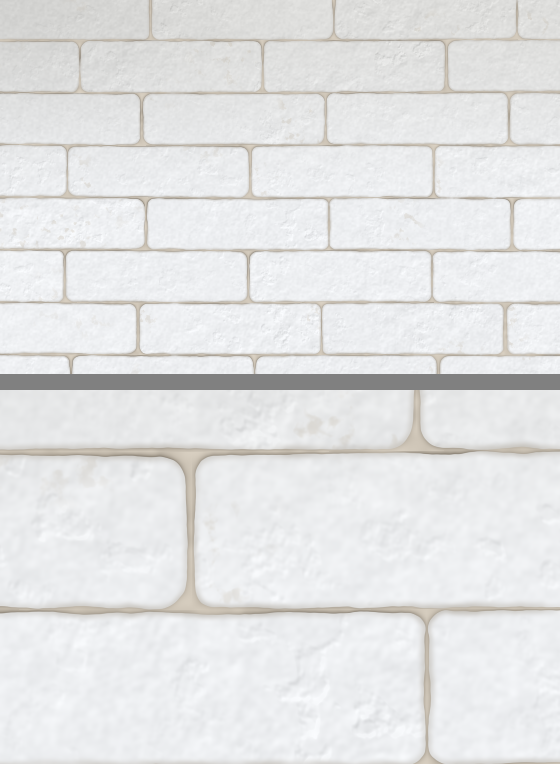
Top: the whole. Bottom: its middle third, enlarged.
Reproduce this texture procedurally as a WebGL 2 fragment shader.

```glsl
#version 300 es
precision highp float;

uniform vec2 u_resolution;
out vec4 outColor;

// Layout, in units of the canvas height
const vec2 PITCH = vec2(0.4905, 0.1403);
const float FIRST_JOINT_Y = 0.0508;
const float ROW_START[8] = float[8](0.191, 0.369, 0.174, 0.389, 0.180, 0.379, 0.213, 0.402);
const float BRICK_JITTER = 0.004;
const vec2 HALF_GAP = vec2(0.0032, 0.0024);
const float CORNER = 0.023;
const float EDGE_WOBBLE = 0.006;

// Surface
const float BUMP_SCALE = 24.0;
const float BUMP_STRENGTH = 0.36;
const float GRAIN = 0.030;
const vec2 LIGHT_STEP = vec2(-0.0018, 0.0030);
const float EDGE_WIDTH = 0.009;

// Colours
const vec3 PAINT_LOW = vec3(0.932, 0.939, 0.948);
const vec3 PAINT_HIGH = vec3(0.868, 0.868, 0.860);
const vec3 WORN_EDGE = vec3(0.790, 0.778, 0.757);
const vec3 MORTAR = vec3(0.825, 0.790, 0.735);
const vec3 SHADOW = vec3(0.500, 0.465, 0.415);
const vec3 STAIN = vec3(0.740, 0.690, 0.610);

float hash(vec2 p) {
    return fract(sin(dot(p, vec2(127.1, 311.7))) * 43758.5453);
}

float noise(vec2 p) {
    vec2 i = floor(p), f = fract(p);
    f = f * f * (3.0 - 2.0 * f);
    return mix(mix(hash(i), hash(i + vec2(1, 0)), f.x),
               mix(hash(i + vec2(0, 1)), hash(i + vec2(1, 1)), f.x), f.y);
}

float fbm(vec2 p) {
    float sum = 0.0, amplitude = 0.5;
    for (int i = 0; i < 4; i++) {
        sum += amplitude * noise(p);
        p = mat2(1.6, 1.2, -1.2, 1.6) * p + 3.7;
        amplitude *= 0.5;
    }
    return sum;
}

// Hand-plastered relief: soft lumps with ragged, scattered dents
float relief(vec2 p) {
    float dents = smoothstep(0.52, 0.70, fbm(p * 38.0 + 2.0)) * noise(p * 9.0 + 5.0);
    return fbm(p * BUMP_SCALE) - 0.32 * dents;
}

float roundedBox(vec2 p, vec2 halfSize, float radius) {
    vec2 q = abs(p) - halfSize + radius;
    return length(max(q, 0.0)) + min(max(q.x, q.y), 0.0) - radius;
}

void main() {
    vec2 p = gl_FragCoord.xy / u_resolution.y;
    float pixel = 1.0 / u_resolution.y;
    float aspect = u_resolution.x / u_resolution.y;

    // Running bond with uneven rows
    float y = (p.y - FIRST_JOINT_Y + 0.004 * (noise(p * vec2(3.0, 5.0)) - 0.5)) / PITCH.y;
    float row = floor(y);
    float x = (p.x - ROW_START[int(clamp(row + 1.0, 0.0, 7.0))]) / PITCH.x;
    vec2 id = vec2(floor(x), row);
    vec2 local = (vec2(x, y) - id - 0.5) * PITCH;

    // Brick outline, slightly different each time
    vec2 shift = vec2(hash(id + 11.0), hash(id + 23.0)) - 0.5;
    vec2 halfSize = 0.5 * PITCH - HALF_GAP;
    float radius = CORNER * mix(0.7, 1.1, hash(id + 41.0));
    float d = roundedBox(local - shift * BRICK_JITTER * vec2(1.0, 0.3), halfSize, radius);
    d += EDGE_WOBBLE * (fbm(p * 28.0) - 0.47);

    // Daylight falls off towards the upper left
    float height = smoothstep(0.40, 1.0, p.y);
    vec3 paint = mix(PAINT_LOW, PAINT_HIGH, height);
    paint -= 0.045 * height * (1.0 - smoothstep(0.0, 0.6, p.x / aspect));
    paint += 0.012 * (hash(id + 53.0) - 0.5);

    // Lit relief, rougher on some bricks and in some patches
    vec2 surface = p + 7.0 * vec2(hash(id), hash(id + 61.0));
    float rough = mix(0.55, 1.0, hash(id + 71.0)) * mix(0.4, 1.4, noise(surface * 7.0));
    float slope = relief(surface) - relief(surface + LIGHT_STEP);
    paint += clamp(BUMP_STRENGTH * rough * slope, -0.13, 0.035);
    paint += GRAIN * (noise(surface * 150.0) - 0.5);

    // Rare stains and worn, rounded edges
    float stain = smoothstep(0.58, 0.72, fbm(surface * 50.0)) * smoothstep(0.65, 0.85, noise(surface * 6.0));
    paint = mix(paint, STAIN, 0.25 * stain);
    float edge = smoothstep(-EDGE_WIDTH, 0.0, d);
    paint = mix(paint, WORN_EDGE, edge * edge * mix(0.2, 1.0, noise(p * 34.0)));

    // Pale mortar with a thin, broken shadow line along each brick
    float contact = exp(-max(d, 0.0) / 0.0022);
    float under = mix(0.45, 0.85, smoothstep(-0.02, 0.02, local.y));
    float patchy = mix(0.25, 1.35, noise(p * 19.0 + 9.0));
    vec3 joint = MORTAR + 0.06 * (noise(p * 90.0) - 0.5);
    joint = mix(joint, SHADOW, clamp(contact * under * patchy, 0.0, 1.0));

    vec3 color = mix(paint, joint, smoothstep(-0.7 * pixel, 0.7 * pixel, d));
    outColor = vec4(clamp(color, 0.0, 1.0), 1.0);
}
```
